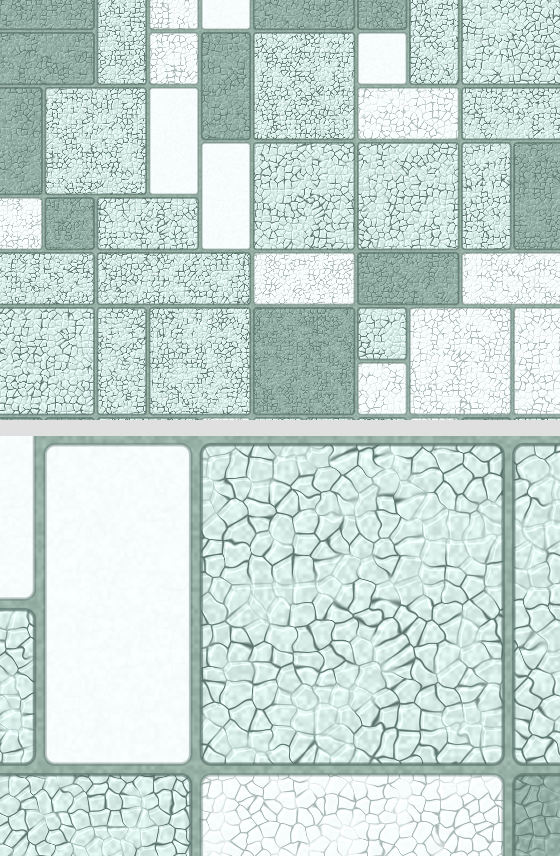
Top: the whole. Bottom: its middle third, enlarged.
A Shadertoy shader for this pattern:

```glsl
vec2 hash2(vec2 p) {
    vec3 q = fract(p.xyx * vec3(.1031, .1030, .0973));
    q += dot(q, q.yzx + 33.33);
    return fract((q.xx + q.yz) * q.zy);
}

float valueNoise(vec2 p) {
    vec2 i = floor(p), f = fract(p);
    f *= f * (3. - 2. * f);
    return mix(mix(hash2(i).x, hash2(i + vec2(1, 0)).x, f.x),
               mix(hash2(i + vec2(0, 1)).x, hash2(i + 1.).x, f.x), f.y);
}

// Gap between the two nearest scattered points: zero along cell borders
float cellGap(vec2 p) {
    vec2 base = floor(p);
    float nearest = 9., second = 9.;
    for (int y = -1; y <= 1; y++)
    for (int x = -1; x <= 1; x++) {
        vec2 cell = base + vec2(x, y);
        float d = length(cell + .1 + .8 * hash2(cell) - p);
        second = min(second, max(nearest, d));
        nearest = min(nearest, d);
    }
    return second - nearest;
}

float wallShift(vec2 vertex) {
    return floor(2. * hash2(vertex + 17.).x);
}

// Interlocking rectangles: walls run on alternately up and across at each vertex
void findTile(vec2 p, out vec2 lo, out vec2 hi) {
    lo = floor(p);
    hi = lo + 1.;
    for (int y = -1; y <= 0; y++)
    for (int x = -1; x <= 0; x++) {
        vec2 c = floor(p / 2.) + vec2(x, y);
        float odd = mod(c.x + c.y, 2.);
        vec2 a = 2. * c + vec2(wallShift(c + vec2(0, odd)), wallShift(c + vec2(1. - odd, 0)));
        vec2 b = 2. * c + 2. + vec2(wallShift(c + vec2(1, 1. - odd)), wallShift(c + vec2(odd, 1)));
        if (all(lessThanEqual(a, p)) && all(lessThan(p, b))) {
            lo = a;
            hi = b;
        }
    }
    // Split some of the larger rectangles across their longer side
    for (int k = 0; k < 2; k++) {
        vec2 size = hi - lo;
        vec2 seed = lo * 3. + hi * 7. + float(k);
        vec2 r = hash2(seed);
        bool wide = size.x > size.y || (size.x == size.y && r.x < .5);
        vec2 dir = wide ? vec2(1, 0) : vec2(0, 1);
        float len = dot(size, dir);
        if (len > 1.5 && hash2(seed + 40.).x < .12 * size.x * size.y) {
            float cut = dot(lo, dir) + 1. + floor(r.y * (len - 1.));
            if (dot(p, dir) < cut) hi = mix(hi, vec2(cut), dir);
            else lo = mix(lo, vec2(cut), dir);
        }
    }
}

float roundBox(vec2 p, vec2 halfSize, float radius) {
    vec2 q = abs(p) - halfSize + radius;
    return length(max(q, 0.)) + min(max(q.x, q.y), 0.) - radius;
}

void mainImage(out vec4 fragColor, in vec2 fragCoord) {
    vec2 uv = fragCoord / iResolution.y;
    float px = 1. / iResolution.y;
    vec2 unit = vec2(.124, .131);
    vec2 lo, hi;
    findTile((uv + vec2(.02, -.009)) / unit + 2., lo, hi);
    vec2 size = hi - lo;
    vec2 center = ((lo + hi) * .5 - 2.) * unit - vec2(.02, -.009);
    float d = roundBox(uv - center, size * unit * .5 - .0042, .008);

    // Tone and texture of each tile
    vec2 pick = hash2(lo + hi * 5. + 3.);
    vec2 wear = hash2(lo * 4. + hi + 71.);
    bool white = pick.x < .6 - .12 * size.x * size.y;
    bool dark = !white && pick.y < .52;
    vec3 ink = vec3(.32, .42, .39);
    vec3 base = white ? vec3(.97, .99, .99) : dark ? vec3(.58, .69, .65) : vec3(.85, .93, .91);
    float depth = white ? (wear.y < .35 ? .02 : .5) : dark ? .75 : .95;
    float scale = mix(58., 92., wear.x) + (dark ? 14. : 0.);

    // Broken leather creases with a lit edge
    vec2 grainPos = uv * scale + wear * 50.;
    grainPos += .35 * valueNoise(grainPos * 1.7);
    float width = .1 + .7 * px * scale;
    float crease = 1. - smoothstep(.0, width, cellGap(grainPos));
    float lit = 1. - smoothstep(.0, width, cellGap(grainPos + vec2(-.16, .2)));
    float broken = smoothstep(.2, .65, valueNoise(uv * scale * .8 + 9.));
    float grain = valueNoise(uv * 290.) - .5;
    vec3 leather = base + grain * (white ? .02 : .13);
    leather += .1 * lit * depth;
    leather = mix(leather, ink, crease * depth * mix(.25, 1., broken));

    // Grout and the dark rim around each tile
    vec3 grout = vec3(.60, .70, .66) + .1 * grain;
    vec3 color = mix(leather, grout, smoothstep(-.6 * px, .6 * px, d));
    float rim = 1. - smoothstep(.0007, .0012 + px, abs(d));
    color = mix(color, ink, rim * (white ? .4 : .65));
    fragColor = vec4(clamp(color, 0., 1.), 1.);
}
```
